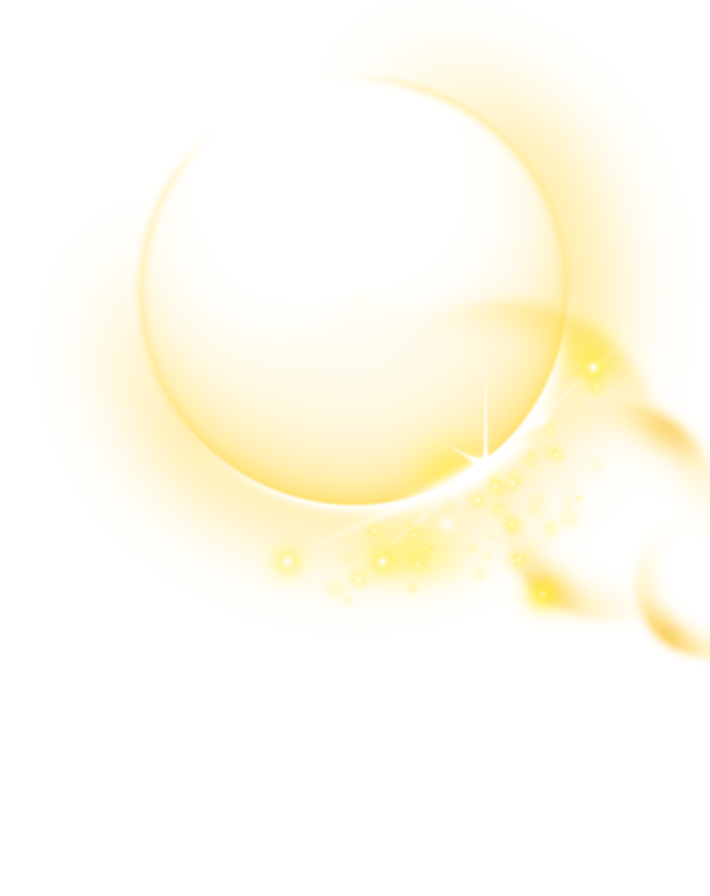
Write a Shadertoy shader that draws this background.

```glsl
// Draws a golden eclipse ring on white, with a glint, lens flares and drifting sparks.

const vec3 WHITE = vec3(1.0);
const vec3 GOLD = vec3(1.0, 0.86, 0.34);
const vec3 LEMON = vec3(1.0, 0.92, 0.14);
const vec3 AMBER = vec3(0.98, 0.76, 0.24);

const vec2 DISC_CENTER = vec2(0.395, 0.674);
const float DISC_RADIUS = 0.238;
const vec2 GLINT = vec2(0.542, 0.480);

float hash(float n) {
    n = fract(n * 0.1031);
    n *= n + 33.33;
    return fract(n * (n + n));
}

// Bell curve: 1 at zero, falling off over the given width.
float bell(float x, float width) {
    x /= width;
    return exp(-x * x);
}

float blob(vec2 p, vec2 center, float size) {
    return bell(length(p - center), size);
}

// Ray that narrows and fades away from its origin.
float ray(vec2 p, vec2 origin, vec2 tip, float width) {
    vec2 axis = tip - origin;
    vec2 q = p - origin;
    float t = dot(q, axis) / dot(axis, axis);
    float side = length(q - axis * t);
    float taper = 1.0 - clamp(t, 0.0, 1.0);
    return smoothstep(-0.03, 0.03, t) * taper * bell(side, width * (0.25 + taper));
}

// Soft lens ring with a sharper outer side, scaled by how much it faces the light.
float lensRing(vec2 p, vec2 center, float radius, float width, float facing) {
    float d = length(p - center) - radius;
    return bell(d, d < 0.0 ? width * 2.0 : width) * facing;
}

float alignment(vec2 p, vec2 center, vec2 direction) {
    return dot(normalize(p - center + 1e-5), direction);
}

// Glowing point with a pale core.
vec3 addSpark(vec3 color, vec2 p, vec2 center, float size, float strength) {
    color = mix(color, LEMON, strength * 0.50 * blob(p, center, size * 2.3));
    return mix(color, WHITE, strength * blob(p, center, size * 0.75));
}

vec3 paintEclipse(vec3 color, vec2 p) {
    float d = length(p - DISC_CENTER) - DISC_RADIUS;
    float outside = smoothstep(-0.003, 0.003, d);
    float toGlint = alignment(p, DISC_CENTER, vec2(0.604, -0.797));
    float toBase = alignment(p, DISC_CENTER, vec2(0.22, -0.975));
    float toGap = alignment(p, DISC_CENTER, vec2(-0.38, 0.925));

    // Inner shade deepens toward the base, outer halo wraps the lower right.
    float low = smoothstep(-0.9, 1.0, toBase);
    float depth = min(d, 0.0);
    float inner = low * (0.40 * exp(depth / 0.03) + 0.44 * exp(depth / mix(0.03, 0.11, low)));
    float halo = smoothstep(-1.0, 0.2, toGlint);
    float outer = halo * (0.39 * bell(d, 0.068) + 0.05 * bell(d, 0.115));
    color = mix(color, GOLD, mix(inner, outer, outside));

    // Fine golden edge, open at the upper left.
    float edge = 0.24 * bell(d, 0.006) * smoothstep(0.99, 0.75, toGap);
    color = mix(color, GOLD, edge);

    // White crescent swelling beside the glint, with a soft skirt.
    float swell = pow(max(toGlint, 0.0), 10.0);
    float rim = 0.75 * bell(d, 0.007 + 0.022 * swell) + 0.25 * exp(-max(d, 0.0) / 0.02);
    float lit = smoothstep(-0.1, 0.65, toGlint) * smoothstep(0.05, -0.3, (p.y - DISC_CENTER.y) / DISC_RADIUS);
    return mix(color, WHITE, outside * rim * lit);
}

vec3 paintFlares(vec3 color, vec2 p) {
    vec2 large = vec2(0.559, 0.480), middle = vec2(0.680, 0.430), small = vec2(0.793, 0.350);
    float facing = pow(max(alignment(p, large, vec2(0.50, 0.866)), 0.0), 4.0);
    color = mix(color, GOLD, 0.50 * lensRing(p, large, 0.174, 0.014, facing));

    facing = pow(abs(alignment(p, middle, vec2(0.60, 0.80))), 3.0);
    color = mix(color, GOLD, 0.36 * lensRing(p, middle, 0.112, 0.014, facing));
    color = mix(color, AMBER, 0.50 * lensRing(p, middle, 0.114, 0.010, pow(facing, 7.0)));

    facing = pow(max(0.5 + 0.5 * alignment(p, small, vec2(-0.64, -0.768)), 0.0), 3.0);
    color = mix(color, GOLD, 0.42 * lensRing(p, small, 0.077, 0.009, facing));
    return mix(color, AMBER, 0.60 * lensRing(p, small, 0.077, 0.009, pow(facing, 8.0)));
}

// Small beads scattered in a band below the rim.
vec3 paintBeads(vec3 color, vec2 p) {
    for (float i = 1.0; i <= 54.0; i++) {
        float angle = mix(-1.75, -0.08, 0.5 * (hash(i) + hash(i + 71.3)));
        float spread = 0.018 + 0.10 * hash(i + 137.7) * smoothstep(0.0, -0.9, angle);
        vec2 center = DISC_CENTER + (DISC_RADIUS + spread) * vec2(cos(angle), sin(angle));
        float size = mix(0.0018, 0.0044, hash(i + 211.9));
        float strength = mix(0.15, 0.75, hash(i + 307.1));
        color = addSpark(color, p, center, size, strength);
    }
    return color;
}

void mainImage(out vec4 fragColor, in vec2 fragCoord) {
    vec2 p = fragCoord / iResolution.y;
    vec3 color = paintEclipse(WHITE, p);
    color = paintFlares(color, p);

    // Warm pools of light around the rim.
    float disc = smoothstep(0.002, -0.002, length(p - DISC_CENTER) - DISC_RADIUS);
    color = mix(color, LEMON, 0.50 * disc * blob(p, vec2(0.505, 0.465), 0.038));
    color = mix(color, LEMON, 0.42 * blob((p - vec2(0.460, 0.380)) * vec2(0.6, 1.0), vec2(0.0), 0.030));
    color = mix(color, LEMON, 0.35 * blob(p, vec2(0.654, 0.605), 0.032));
    color = mix(color, LEMON, 0.65 * blob(p, vec2(0.606, 0.337), 0.019));

    // Rays and core of the glint.
    float rays = ray(p, GLINT, vec2(0.542, 0.630), 0.0022);
    rays += ray(p, GLINT, vec2(0.330, 0.380), 0.009) + 0.6 * ray(p, GLINT, vec2(0.390, 0.355), 0.005);
    rays += 0.6 * ray(p, GLINT, vec2(0.725, 0.645), 0.004) + 0.8 * ray(p, GLINT, vec2(0.640, 0.530), 0.006);
    rays += ray(p, GLINT, vec2(0.490, 0.508), 0.003) + ray(p, GLINT, vec2(0.590, 0.448), 0.004);
    color = mix(color, WHITE, min(rays * 1.1, 1.0));
    color = mix(color, WHITE, blob(p, GLINT, 0.010));

    color = paintBeads(color, p);
    color = addSpark(color, p, vec2(0.321, 0.373), 0.0075, 0.90);
    color = addSpark(color, p, vec2(0.427, 0.373), 0.0065, 0.90);
    color = addSpark(color, p, vec2(0.662, 0.590), 0.0070, 0.90);
    color = addSpark(color, p, vec2(0.606, 0.337), 0.0050, 0.40);
    color = mix(color, WHITE, 0.8 * blob(p, vec2(0.602, 0.532), 0.009));
    color = mix(color, WHITE, 0.8 * blob(p, vec2(0.499, 0.415), 0.007));
    fragColor = vec4(clamp(color, 0.0, 1.0), 1.0);
}
```
